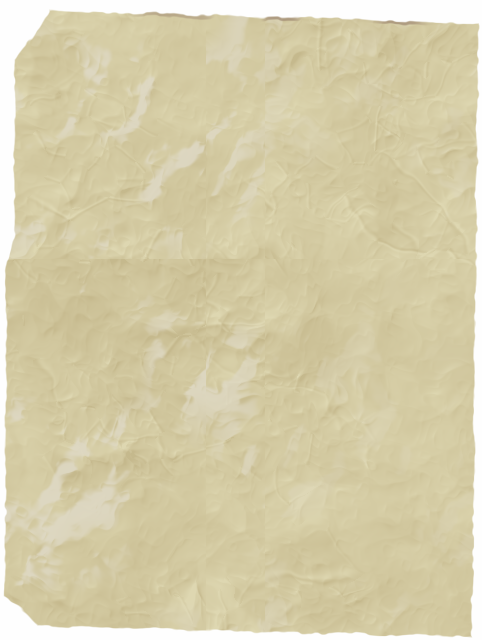
Reproduce this texture procedurally as a WebGL 2 fragment shader.

```glsl
#version 300 es
precision highp float;
// A sheet of crumpled cream parchment with torn edges on a white ground.

#define RELIEF 0.13      // strength of the small wrinkles
#define FACETS 0.9       // strength of the flat folded patches
#define CREASES 1.7      // strength of the short fold lines
#define GLEAM 0.85       // strength of the pale worn streaks
#define RAGGED 0.008     // roughness of the torn edge
#define TONE_STEP vec3(0.017, 0.021, 0.025)
#define CREAM vec3(0.822, 0.784, 0.624)
#define PALE vec3(0.872, 0.85, 0.775)
#define STAIN vec3(0.62, 0.53, 0.44)
#define GROUND vec3(0.995)

uniform vec2 u_resolution;
out vec4 fragColor;

float hash(vec2 p) {
    vec3 q = fract(vec3(p.xyx) * 0.1031);
    q += dot(q, q.yzx + 33.33);
    return fract((q.x + q.y) * q.z);
}

float noise(vec2 p) {
    vec2 i = floor(p), f = fract(p);
    f = f * f * f * (f * (f * 6.0 - 15.0) + 10.0);
    return mix(mix(hash(i), hash(i + vec2(1, 0)), f.x),
               mix(hash(i + vec2(0, 1)), hash(i + vec2(1, 1)), f.x), f.y);
}

vec2 warp(vec2 p, float scale) {
    return vec2(noise(p * scale + 11.0), noise(p * scale + 47.0)) - 0.5;
}

// Folded height field: ridges over several octaves
float wrinkles(vec2 p) {
    float height = 0.0, amp = 0.36;
    p *= 9.0;
    for (int i = 0; i < 4; i++) {
        float n = 2.0 * noise(p) - 1.0;
        height += amp * (1.0 - sqrt(n * n + 0.003));
        p = mat2(1.6, 1.2, -1.2, 1.6) * p + 19.7;
        amp *= 0.48;
    }
    return height;
}

// Tilted patches; x is their tone, y the signed distance to a shared fold,
// z a random value that belongs to that fold
vec3 facets(vec2 p) {
    vec2 cell = floor(p), nearId = cell, nextId = cell;
    float sum = 0.0, total = 0.0, near = 9.0, next = 9.0;
    for (int y = -1; y <= 1; y++)
    for (int x = -1; x <= 1; x++) {
        vec2 id = cell + vec2(x, y);
        vec2 d = id + vec2(hash(id + 5.0), hash(id + 71.0)) - p;
        float dist = dot(d, d), weight = exp(-20.0 * dist);
        float tilt = dot(d, vec2(hash(id + 23.0), hash(id + 91.0)) - 0.5);
        sum += weight * (2.0 * hash(id + 37.0) - 1.0 + 2.0 * tilt);
        total += weight;
        if (dist < near) { next = near; nextId = nearId; near = dist; nearId = id; }
        else if (dist < next) { next = dist; nextId = id; }
    }
    float fold = sqrt(next) - sqrt(near);
    float side = nearId.x - nextId.x + 0.5 * (nextId.y - nearId.y);
    return vec3(sum / max(total, 1e-9), fold * (side < 0.0 ? -1.0 : 1.0),
                hash(nearId + nextId + 13.0));
}

// Light on one side of a fold and shade on the other, on some folds only
float crease(vec3 facet, float thickness) {
    float c = facet.y / thickness;
    return -2.0 * c * exp(-c * c) * smoothstep(0.5, 0.9, facet.z);
}

// Distance inside the torn sheet; y holds the distance to the top
vec2 sheet(vec2 p, float width) {
    float across = p.x / width;
    float left = p.x - mix(0.009, 0.023, smoothstep(0.56, 0.64, p.y));
    float right = width - mix(0.016, 0.005, p.y) - p.x;
    float top = mix(0.986, 0.963, across) - p.y;
    float bottom = p.y - mix(0.025, 0.004, across);
    float upperCut = dot(p - vec2(0.029, 0.915), vec2(0.815, -0.58));
    float lowerCut = dot(p - vec2(0.010, 0.069), vec2(0.68, 0.735));
    float d = min(min(min(left, right), min(top, bottom)), min(upperCut, lowerCut));
    float tear = 0.55 * noise(p * 20.0) + 0.45 * noise(p * 95.0) - 0.5;
    return vec2(d, top) + RAGGED * tear;
}

void main() {
    vec2 p = gl_FragCoord.xy / u_resolution.y;
    float width = u_resolution.x / u_resolution.y;

    // Faint joins between panels
    vec2 panel = vec2(step(0.322, p.x) + step(0.414, p.x), step(0.596, p.y));
    vec2 q = p + 0.012 * panel;
    q += 0.03 * warp(q, 9.0) + 0.012 * warp(q, 34.0);

    // Slope toward the light at upper left, calm in places and sharp in others
    vec2 light = 0.0015 * normalize(vec2(-0.6, 0.8));
    float slope = RELIEF * (wrinkles(q - light) - wrinkles(q + light)) / 0.003;
    float busy = smoothstep(0.3, 0.7, noise(p * 6.0 + 63.0));
    float tone = slope * (0.5 + 0.35 * abs(slope)) * mix(0.8, 1.3, busy);

    vec3 broad = facets(q * vec2(8.0, 10.0)), small = facets(q * 22.0 + 31.0);
    tone += FACETS * (0.6 * broad.x + 0.5 * small.x);
    tone += CREASES * busy * (crease(broad, 0.045) + 0.7 * crease(small, 0.1));
    tone += 1.3 * (noise(q * 4.0 + 83.0) - 0.5) + 0.35 * (hash(panel + 3.0) - 0.5);
    vec3 color = CREAM + TONE_STEP * clamp(tone, -2.8, 2.8);

    // Pale flecks on lit slopes, leaning up to the right, denser on the left
    vec2 s = mat2(0.87, 0.5, -0.5, 0.87) * q;
    float streak = noise(s * vec2(38.0, 16.0) + 29.0) + 0.3 * (noise(s * 75.0) - 0.5);
    float worn = smoothstep(0.6, 0.88, streak + 0.12 * clamp(slope, -1.5, 1.5));
    worn *= smoothstep(0.35, 0.7, noise(p * 7.0 + 17.0));
    color = mix(color, PALE, GLEAM * worn * mix(1.0, 0.3, smoothstep(0.3, 0.5, p.x)));

    // Brown flecks along the top, then the torn outline
    vec2 edge = sheet(p, width);
    float fleck = smoothstep(0.55, 0.7, noise(vec2(p.x * 16.0, 7.0))) * step(0.2, p.x);
    color = mix(color, STAIN, 0.7 * fleck * (1.0 - smoothstep(0.003, 0.006, edge.y)));
    float aa = 1.0 / u_resolution.y;
    fragColor = vec4(mix(GROUND, color, smoothstep(-aa, aa, edge.x)), 1.0);
}
```
